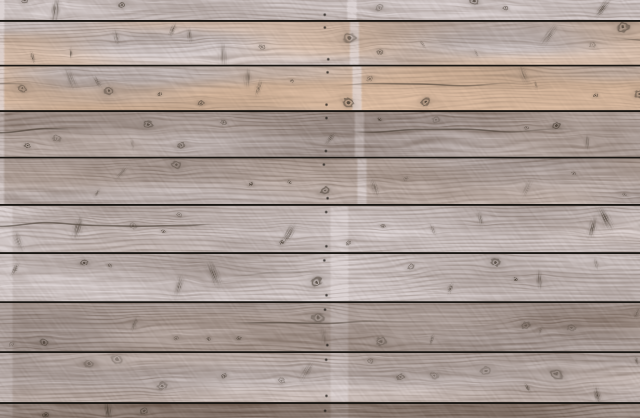
Reproduce this texture procedurally as a Shadertoy shader.

```glsl
// Weathered horizontal timber boards with grain, knots, nails and dark gaps.

const vec3 PALE  = vec3(0.79, 0.75, 0.745);
const vec3 BROWN = vec3(0.52, 0.46, 0.43);
const vec3 TAN   = vec3(0.80, 0.67, 0.56);
const vec3 KNOT  = vec3(0.28, 0.24, 0.20);
const vec3 GAP   = vec3(0.10, 0.09, 0.075);

// Board edges from the top: FIRST + PITCH * k + GROWTH * k * k
const float FIRST  = 0.050;
const float PITCH  = 0.1058;
const float GROWTH = 0.00106;
const float GAP_HALF   = 0.0021;
const float KNOT_CELL  = 0.085;
const float KNOT_SHARE = 0.72;
const float GRAIN_FREQ = 95.0;
const float NAIL_X     = 0.78;
const float NAIL_SIZE  = 0.0028;

// Per board, top to bottom: darkness, warmth
const vec2 BOARDS[10] = vec2[](
    vec2(0.20, 0.00), vec2(0.18, 0.60), vec2(0.20, 0.85), vec2(0.52, 0.12),
    vec2(0.50, 0.18), vec2(0.12, 0.06), vec2(0.20, 0.00), vec2(0.62, 0.12),
    vec2(0.32, 0.12), vec2(0.85, 0.08));

float hash(vec2 p) {
    return fract(sin(dot(p, vec2(12.9898, 78.233))) * 43758.5453);
}

float noise(vec2 p) {
    vec2 i = floor(p), f = fract(p);
    f = f * f * (3.0 - 2.0 * f);
    return mix(mix(hash(i), hash(i + vec2(1, 0)), f.x),
               mix(hash(i + vec2(0, 1)), hash(i + vec2(1, 1)), f.x), f.y);
}

// Adds the knots near p: x is darkness, y is the shift of the grain
vec2 knots(vec2 p, float row, float height) {
    vec2 total = vec2(0.0);
    for (int i = -2; i <= 2; i++) {
        vec2 id = vec2(floor(p.x / KNOT_CELL) + float(i), row);
        if (hash(id + 3.1) > KNOT_SHARE) continue;
        vec2 centre = vec2((id.x + hash(id + 5.3)) * KNOT_CELL,
                           mix(0.14, 0.86, hash(id + 7.7)) * height);
        vec2 d = p - centre;
        float size = mix(0.0035, 0.0115, pow(hash(id + 9.2), 1.5));
        float feather = step(hash(id + 11.9), row == 5.0 ? 0.75 : 0.40);

        float lean = (hash(id + 13.4) - 0.5) * 1.3;
        vec2 q = mat2(cos(lean), sin(lean), -sin(lean), cos(lean)) * d / size;
        q /= mix(vec2(1.25, 0.95), vec2(0.8, 2.1), feather);
        float r = length(q) + 0.5 * (noise(q * 1.8 + id * 7.0) - 0.5);

        float rim  = exp(-pow((r - 0.9) * 4.0, 2.0));
        float core = 1.0 - smoothstep(0.15, 0.5, r);
        float rounded = 0.5 * rim + 0.75 * core + 0.22 * exp(-r * r * 0.35);
        float streak = exp(-r * r) * (0.25 + 0.7 * noise(vec2(q.x * 5.0, q.y) + id));
        total.x += mix(rounded, streak, feather) * mix(0.4, 0.95, hash(id + 17.6));

        vec2 reach = d * vec2(0.5, 1.0) / (size * 2.3);
        total.y -= 0.75 * d.y * exp(-dot(reach, reach));
    }
    return total;
}

void mainImage(out vec4 fragColor, in vec2 fragCoord) {
    vec2 p = fragCoord / iResolution.y;
    float pixel = 1.0 / iResolution.y;

    // Board index and place within it
    float depth = 1.0 - p.y - FIRST;
    float k = (sqrt(PITCH * PITCH + 4.0 * GROWTH * depth) - PITCH) / (2.0 * GROWTH);
    float row = floor(k), across = fract(k);
    float height = PITCH + GROWTH * (2.0 * row + 1.0);
    vec2 board = BOARDS[clamp(int(row) + 1, 0, 9)];
    vec2 local = vec2(p.x, across * height);
    vec2 seed = vec2(row * 17.3, row * 5.7);

    // Grain bends round the knots
    vec2 knot = knots(local, row, height);
    vec2 g = vec2(local.x, local.y + knot.y);
    float warp = noise(g * vec2(2.2, 16.0) + seed) * 4.0 + noise(g * vec2(8.0, 30.0) + seed);
    float wave = 0.5 + 0.5 * sin(6.2832 * (g.y * GRAIN_FREQ + warp));
    float fibre = noise(g * vec2(14.0, 330.0) + seed) - 0.5;
    float blotch = noise(g * vec2(3.0, 22.0) + seed + 40.0) - 0.5;
    float saw = noise(vec2(p.x * 170.0 + p.y * 130.0, p.y * 25.0 - p.x * 12.0)) - 0.5;
    float strength = 0.10 + 0.25 * noise(g * vec2(4.0, 25.0) + seed + 80.0);

    float shade = board.x + strength * (wave * wave - 0.35) + 0.30 * fibre
                + 0.50 * blotch + 0.12 * saw;
    shade += 0.14 * (smoothstep(0.54, 0.48, across) - 0.5);
    shade += 0.25 * exp(-local.y / 0.005);

    // Pale upright bands at the joint and the left edge
    bool upper = row < 4.0;
    float joint = upper ? 0.848 + 0.006 * row : 0.812;
    float halfWidth = upper ? 0.011 : 0.021;
    float band = 1.0 - smoothstep(halfWidth - 0.004, halfWidth + 0.004, abs(p.x - joint));
    float leftWidth = upper ? 0.010 : 0.030;
    band = max(band, 1.0 - smoothstep(leftWidth - 0.004, leftWidth + 0.004, p.x));
    shade -= band * (upper ? 0.34 : 0.20);

    vec3 color = mix(PALE, BROWN, clamp(shade, -0.25, 1.4));
    float warm = board.y * smoothstep(0.2, 0.8, noise(g * vec2(2.5, 18.0) + seed + 9.0));
    color = mix(color, TAN * (1.05 - 0.25 * shade), warm * (1.0 - 0.7 * band));
    color = mix(color, KNOT, clamp(knot.x, 0.0, 0.9));

    // Hairline cracks
    float path = 0.42 + 0.10 * (noise(vec2(p.x * 9.0, row)) - 0.5);
    float crack = 1.0 - smoothstep(0.0004, 0.0008 + pixel, abs(across - path) * height);
    crack *= smoothstep(0.60, 0.75, noise(vec2(p.x * 3.0, row * 3.7)));
    color = mix(color, KNOT, crack * 0.6);

    // Nail heads, then the gaps between boards
    float side = across < 0.5 ? 0.15 : 0.86;
    float offset = 0.012 * (hash(vec2(row, side)) - 0.5);
    float nail = length(vec2(p.x - NAIL_X - offset, (across - side) * height));
    color = mix(color, GAP, 0.75 * (1.0 - smoothstep(NAIL_SIZE - pixel, NAIL_SIZE + pixel, nail)));
    float edge = min(across, 1.0 - across) * height;
    color = mix(color, GAP, 1.0 - smoothstep(GAP_HALF - 0.5 * pixel, GAP_HALF + 0.5 * pixel, edge));
    fragColor = vec4(color, 1.0);
}
```
